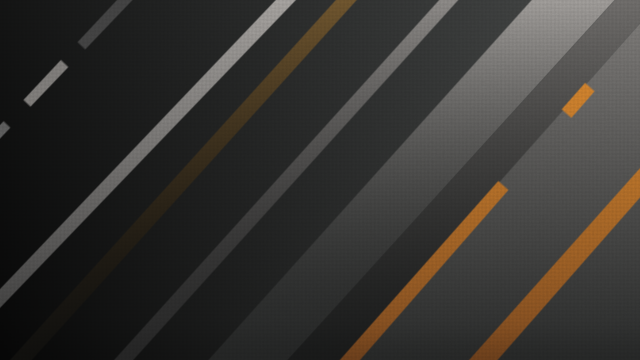
Give the GLSL for this background, as a Shadertoy shader.

```glsl
float hash(vec2 p) {
    return fract(sin(dot(p, vec2(127.1, 311.7))) * 43758.5453);
}

// Smooth window between two limits
float span(float x, float lo, float hi) {
    float aa = max(1.2 / iResolution.y, 0.004);
    return smoothstep(lo - aa, lo + aa, x) * smoothstep(hi + aa, hi - aa, x);
}

// Slanted band given by its left and right x at the bottom and the top
float band(vec2 p, vec2 bottom, vec2 top) {
    vec2 edge = mix(bottom, top, p.y);
    return span(p.x, edge.x, edge.y);
}

// Colour rising from the bottom to the top
vec3 ramp(vec3 low, vec3 high, float y, float curve) {
    return mix(low, high, pow(y, curve));
}

void mainImage(out vec4 fragColor, in vec2 fragCoord) {
    vec2 p = fragCoord / iResolution.y;
    float y = clamp(p.y, 0.0, 1.0);
    vec3 coolGrey = vec3(0.98, 1.01, 1.0);
    vec3 warmGrey = vec3(1.02, 1.0, 0.98);

    // Dark ground, lighter towards the upper right
    vec3 col = coolGrey * (0.028 + 0.05 * y + 0.118 * min(p.x, 1.5));

    // Broad panels
    vec3 lightPanel = ramp(0.16 * coolGrey, 0.60 * warmGrey, y, 1.8);
    vec3 shadePanel = ramp(0.11 * coolGrey, 0.42 * warmGrey, y, 1.5);
    vec3 sidePanel = ramp(0.17 * coolGrey, 0.49 * warmGrey, y, 1.15);
    col = mix(col, lightPanel, band(p, vec2(0.579, 0.799), vec2(1.477, 1.708)));
    col = mix(col, shadePanel, band(p, vec2(0.799, 0.950), vec2(1.708, 1.835)));
    col = mix(col, sidePanel, band(p, vec2(0.950, 4.0), vec2(1.835, 4.0)));

    // Thin grey and bronze stripes
    vec3 pale = ramp(vec3(0.20), 0.62 * warmGrey, y, 1.0);
    vec3 bronze = ramp(vec3(0.07, 0.067, 0.058), vec3(0.43, 0.33, 0.18), y, 1.6);
    vec3 silver = ramp(vec3(0.16), 0.53 * warmGrey, y, 1.75);
    col = mix(col, pale, band(p, vec2(-0.188, -0.139), vec2(0.766, 0.822)));
    col = mix(col, bronze, band(p, vec2(0.028, 0.088), vec2(0.933, 0.991)));
    col = mix(col, silver, band(p, vec2(0.317, 0.370), vec2(1.220, 1.273)));

    // Dashed lane at the upper left
    float along = dot(p, vec2(0.690, 0.724));
    float lane = band(p, vec2(-0.611, -0.588), vec2(0.325, 0.368));
    col = mix(col, vec3(0.36), lane * span(along, 0.2, 0.487));
    col = mix(col, 0.48 * warmGrey, lane * span(along, 0.568, 0.720));
    col = mix(col, vec3(0.26), lane * span(along, 0.788, 2.0));

    // Orange lane with a gap, then the unbroken orange stripe
    vec3 orange = ramp(vec3(0.46, 0.27, 0.12), vec3(0.88, 0.56, 0.19), y, 0.85);
    along = dot(p, vec2(0.663, 0.749));
    lane = band(p, vec2(0.944, 1.000), vec2(1.829, 1.873));
    float dashes = span(along, -1.0, 1.290) + span(along, 1.556, 1.654);
    col = mix(col, orange, lane * dashes);
    col = mix(col, orange, band(p, vec2(1.303, 1.382), vec2(2.194, 2.259)));

    // Woven grain and darkened lower edge
    vec2 weave = sin(p * 590.0);
    float grain = hash(floor(p * 288.0)) - 0.5;
    col *= 1.0 + 0.018 * (weave.x + weave.y) + 0.03 * grain;
    col *= mix(0.9, 1.0, smoothstep(0.0, 0.12, y));

    fragColor = vec4(clamp(col, 0.0, 1.0), 1.0);
}
```
